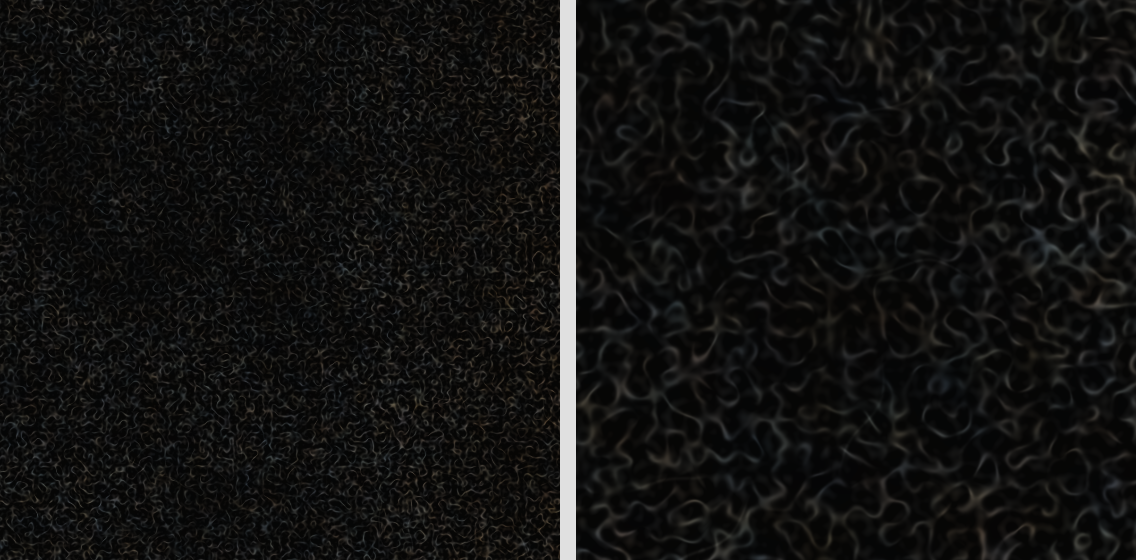
Left: the whole. Right: its middle third, enlarged.
Write a WebGL 2 fragment shader that draws this texture.

```glsl
#version 300 es
precision highp float;

#define FIBRE_FREQ 66.0
#define FIBRE_WIDTH 0.115
#define FIBRE_GAIN 0.19
#define GRAIN_FREQ 135.0
#define GRAIN_GAIN 0.12
#define PATCH_FREQ 5.0
#define PATCH_DEPTH 0.55
#define HAIR_CELLS 11.0
#define HAIR_GAIN 0.07
#define TINT_AMOUNT 0.22
#define BASE_LEVEL 0.022
#define WARM_GREY vec3(1.03, 1.0, 0.93)

uniform vec2 u_resolution;
out vec4 fragColor;

// Integer hash giving two values in 0..1 for a lattice point
vec2 hash2(vec2 cell) {
    uvec2 q = uvec2(ivec2(cell)) * uvec2(1597u, 3571u);
    uint h = (q.x ^ (q.y << 8)) * 27413u + q.y;
    h = (h ^ (h >> 15)) * 73244475u;
    h = (h ^ (h >> 16)) * 73244475u;
    h ^= h >> 16;
    return vec2(h & 65535u, h >> 16) / 65535.0;
}

float cornerSlope(vec2 cell, vec2 offset) {
    float angle = 6.28319 * hash2(cell).x;
    return dot(vec2(cos(angle), sin(angle)), offset);
}

float gradientNoise(vec2 p) {
    vec2 i = floor(p), f = p - i;
    vec2 u = f * f * f * (f * (f * 6.0 - 15.0) + 10.0);
    vec2 e = vec2(1.0, 0.0);
    float low = mix(cornerSlope(i, f), cornerSlope(i + e.xy, f - e.xy), u.x);
    float high = mix(cornerSlope(i + e.yx, f - e.yx), cornerSlope(i + e.xx, f - e.xx), u.x);
    return mix(low, high, u.y);
}

// Short curly fibres: zero lines of the noise, broken up by a second noise
float fibres(vec2 uv) {
    vec2 p = uv * FIBRE_FREQ;
    p += 0.3 * vec2(gradientNoise(p * 0.8 + 31.0), gradientNoise(p * 0.8 + 77.0));
    float n = gradientNoise(p) / FIBRE_WIDTH;
    float strength = clamp(0.5 + 1.3 * gradientNoise(p * 1.45 + 140.0), 0.0, 1.1);
    return exp(-n * n) * strength;
}

// Sparse long hairs, at most one bent strand per cell
float hairs(vec2 uv, float pixel) {
    vec2 p = uv * HAIR_CELLS;
    float width = max(0.0011, 0.7 * pixel) * HAIR_CELLS;
    float sum = 0.0;
    for (int y = -1; y <= 1; y++) {
        for (int x = -1; x <= 1; x++) {
            vec2 cell = floor(p) + vec2(x, y);
            vec2 place = hash2(cell + 300.0), shape = hash2(cell + 700.0);
            float angle = 6.28319 * shape.x;
            vec2 d = p - cell - place;
            vec2 along = vec2(cos(angle), sin(angle));
            float t = dot(d, along);
            float side = dot(d, vec2(-along.y, along.x));
            side -= (shape.y - 0.5) * 1.6 * t * t + 0.04 * sin(9.0 * t + 6.0 * place.x);
            float reach = 0.25 + 0.4 * place.y;
            float fade = 1.0 - smoothstep(0.4 * reach, reach, abs(t));
            sum += fade * exp(-side * side / (width * width)) * step(0.45, shape.y);
        }
    }
    return min(sum, 1.0);
}

void main() {
    float pixel = 1.0 / min(u_resolution.x, u_resolution.y);
    vec2 uv = gl_FragCoord.xy * pixel;

    // Broad patches of thinner and denser pile
    float cloud = gradientNoise(uv * PATCH_FREQ + 9.0)
                + 0.6 * gradientNoise(uv * PATCH_FREQ * 2.7 + 51.0);
    float density = 1.0 + PATCH_DEPTH * cloud + 0.12 * (0.5 - uv.y);
    density -= 0.25 * exp(-10.0 * dot(uv - vec2(0.27, 0.7), uv - vec2(0.27, 0.7)));

    // Brightness from fibres, grain and hairs
    float grain = max(gradientNoise(uv * GRAIN_FREQ + 210.0), 0.0);
    float level = FIBRE_GAIN * fibres(uv) + GRAIN_GAIN * grain;
    level += HAIR_GAIN * hairs(uv, pixel) * (0.6 + 1.5 * grain);
    level = BASE_LEVEL + level * density;

    // Faint brown, blue and green casts
    float warmth = gradientNoise(uv * 24.0 + 400.0) + 0.6 * gradientNoise(uv * 60.0 + 450.0);
    warmth += 0.5 * (smoothstep(0.6, 1.0, uv.x) - 0.25);
    float green = gradientNoise(uv * 30.0 + 500.0);
    vec3 tint = WARM_GREY + TINT_AMOUNT * vec3(warmth, 0.4 * green, -warmth);

    fragColor = vec4(level * tint, 1.0);
}
```
